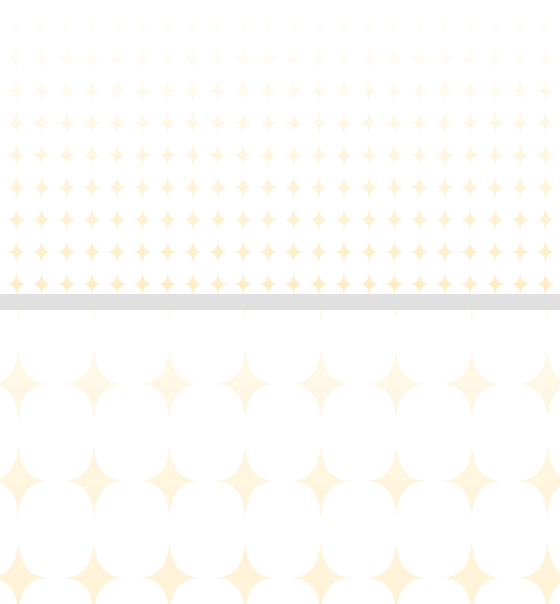
Top: the whole. Bottom: its middle third, enlarged.
This pattern is drawn by a WebGL 1 fragment shader. Its source:

```glsl
precision highp float;

uniform vec2 u_resolution;

// Lengths are fractions of the canvas width
#define STAR_PITCH vec2(0.04499, 0.05768)
#define FIRST_STAR vec2(0.0293, 0.0176)
#define STAR_RADII vec2(0.0189, 0.0245)
#define STAR_COLOR vec3(1.0, 0.93, 0.765)
#define PAPER_COLOR vec3(1.0)
#define SAMPLES 5

// Offset from the centre of the nearest star in the grid
vec2 starCell(vec2 p) {
    vec2 cell = (p - FIRST_STAR) / STAR_PITCH;
    return (fract(cell + 0.5) - 0.5) * STAR_PITCH;
}

// Four-pointed star with concave sides: 1 inside, 0 outside
float insideStar(vec2 offset) {
    vec2 arm = sqrt(abs(offset) / STAR_RADII);
    return step(arm.x + arm.y, 1.0);
}

// Averages a grid of subpixel samples to smooth the thin tips
float starCoverage(vec2 fragment) {
    float total = 0.0;
    for (int j = 0; j < SAMPLES; j++) {
        for (int i = 0; i < SAMPLES; i++) {
            vec2 jitter = (vec2(float(i), float(j)) + 0.5) / float(SAMPLES) - 0.5;
            total += insideStar(starCell((fragment + jitter) / u_resolution.x));
        }
    }
    return total / float(SAMPLES * SAMPLES);
}

void main() {
    // Stars fade out evenly towards the top edge
    float fade = 1.0 - gl_FragCoord.y / u_resolution.y;
    float ink = starCoverage(gl_FragCoord.xy) * fade;
    gl_FragColor = vec4(mix(PAPER_COLOR, STAR_COLOR, ink), 1.0);
}
```
